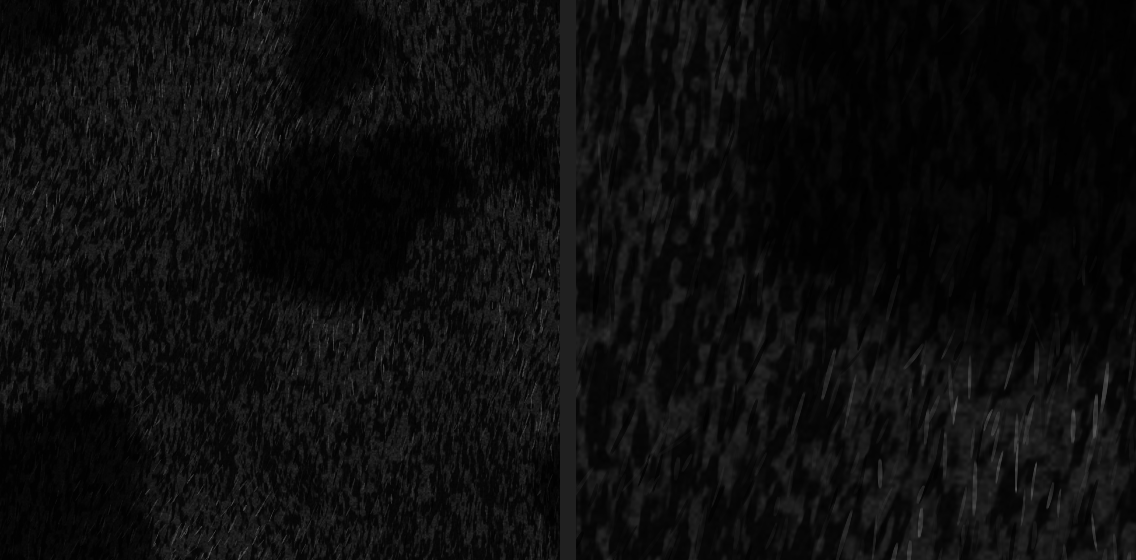
Left, the full canvas; right, a detail of the centre.
Write a Shadertoy shader that draws this texture.

```glsl
// Dark, coarse animal fur with fine pale hairs and soft near-black patches.

const float SHADOW_TONE = 0.026;
const float COAT_TONE = 0.108;
const float HAIR_TONE = 0.31;
const float PATCH_DIM = 0.27;         // brightness left inside the patches
const float GRAIN_SCALE = 400.0;
const float GRAIN_AMOUNT = 0.95;
const int HAIR_LAYERS = 5;
const vec2 HAIR_CELL = vec2(0.014, 0.036);
const vec2 HAIR_HALF_LENGTH = vec2(0.006, 0.018);
const vec2 HAIR_HALF_WIDTH = vec2(0.0007, 0.0016);

// Patch centre in xy, radius in z
const int PATCH_COUNT = 7;
const vec3 PATCHES[PATCH_COUNT] = vec3[](
    vec3(0.60, 0.58, 0.14), vec3(0.71, 0.69, 0.11), vec3(0.62, 0.92, 0.10),
    vec3(0.13, 0.12, 0.15), vec3(0.07, 1.00, 0.09), vec3(1.02, 0.12, 0.06),
    vec3(0.92, 0.73, 0.05));

vec4 hash4(vec2 p) {
    vec4 q = fract(p.xyxy * vec4(0.1031, 0.1030, 0.0973, 0.1099));
    q += dot(q, q.wzxy + 33.33);
    return fract((q.xxyz + q.yzzw) * q.zywx);
}

float noise(vec2 p) {
    vec2 i = floor(p), f = fract(p);
    f = f * f * (3.0 - 2.0 * f);
    float low = mix(hash4(i).x, hash4(i + vec2(1, 0)).x, f.x);
    float high = mix(hash4(i + vec2(0, 1)).x, hash4(i + vec2(1, 1)).x, f.x);
    return mix(low, high, f.y);
}

float fbm(vec2 p) {
    return 0.55 * noise(p) + 0.3 * noise(p * 2.1 + 7.3) + 0.15 * noise(p * 4.3 + 19.1);
}

// Angle of the hair from vertical, positive towards the right
float leanAngle(vec2 p) {
    return 0.27 - 0.24 * smoothstep(0.4, 0.75, p.x) + 0.6 * (noise(p * 3.5 + 4.0) - 0.5);
}

// Merged blobs with ragged, soft edges
float patchMask(vec2 p) {
    float d = 1.0;
    for (int i = 0; i < PATCH_COUNT; i++)
        d = min(d, length(p - PATCHES[i].xy) - PATCHES[i].z);
    d += 0.11 * (fbm(p * 9.0) - 0.5) + 0.03 * (noise(p * vec2(110.0, 60.0)) - 0.5);
    return 1.0 - smoothstep(-0.025, 0.04, d);
}

// Strongest tapered hair over p in one jittered layer
float hairLayer(vec2 p, float layer, float pixel) {
    vec2 home = floor(p / HAIR_CELL + layer * 0.37);
    float best = 0.0;
    for (int y = -1; y <= 1; y++)
    for (int x = -1; x <= 1; x++) {
        vec2 cell = home + vec2(x, y);
        vec4 place = hash4(cell + 50.0 + layer * 131.0);
        vec4 look = hash4(cell + 90.0 + layer * 217.0);
        vec2 centre = (cell + place.xy - layer * 0.37) * HAIR_CELL;
        float stray = step(0.94, look.w) * (look.x - 0.4);
        float angle = leanAngle(centre) + 0.45 * (place.z - 0.5) + stray;
        vec2 along = vec2(sin(angle), cos(angle));
        vec2 offset = p - centre;
        float halfLength = mix(HAIR_HALF_LENGTH.x, HAIR_HALF_LENGTH.y, look.y);
        float t = dot(offset, along) / halfLength;
        float side = dot(offset, vec2(along.y, -along.x)) + 0.0012 * (look.x - 0.5) * t * t;
        float width = mix(HAIR_HALF_WIDTH.x, HAIR_HALF_WIDTH.y, look.z) * (1.0 - 0.6 * t * t);
        float cover = 1.0 - smoothstep(-0.5, 0.5, (abs(side) - width) / pixel);
        cover *= 1.0 - smoothstep(0.8, 1.0, abs(t));
        best = max(best, cover * pow(place.w, 3.0));
    }
    return best;
}

void mainImage(out vec4 fragColor, in vec2 fragCoord) {
    vec2 p = fragCoord / iResolution.y;
    float pixel = 1.0 / iResolution.y;
    float clump = fbm(p * 5.0 + 31.0);
    float dark = patchMask(p);

    // Undercoat: stretched fibres, sheared along the lie of the fur
    vec2 q = p;
    q.x -= 0.17 * p.y * (1.0 - 0.35 * p.x) + 0.06 * noise(p * 4.0 + 2.0);
    float fibre = 0.55 * noise(q * vec2(170.0, 55.0))
                + 0.45 * noise(q * vec2(310.0, 120.0) + 13.0);
    float body = smoothstep(0.36, 0.66, fibre + 0.3 * (clump - 0.5));
    float tone = mix(SHADOW_TONE, COAT_TONE, body);

    // Hairs: alternate pale and shadow layers
    float pale = 0.0, shade = 0.0;
    for (int i = 0; i < HAIR_LAYERS; i++) {
        float hair = hairLayer(p, float(i), pixel);
        if (i % 2 == 0) pale = max(pale, hair);
        else shade = max(shade, hair);
    }
    float sheen = smoothstep(0.25, 0.7, clump);
    tone *= 1.0 - 0.75 * shade;
    tone = mix(tone, HAIR_TONE, pale * mix(0.2, 0.85, sheen));

    // Patches and fine grain
    tone *= mix(1.0, PATCH_DIM, dark);
    float grain = 0.6 * noise(p * GRAIN_SCALE) + 0.4 * noise(p * GRAIN_SCALE * 0.63 + 5.0);
    tone *= 1.0 + GRAIN_AMOUNT * (grain - 0.5);
    fragColor = vec4(vec3(tone), 1.0);
}
```
